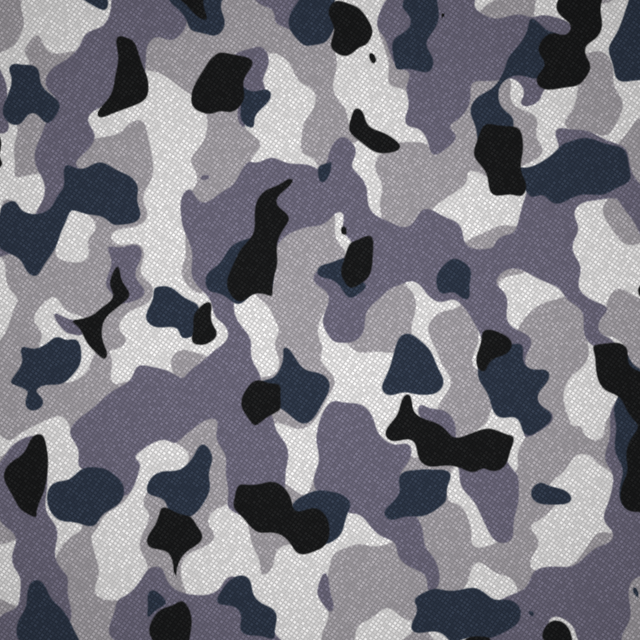
Reproduce this texture procedurally as a WebGL 2 fragment shader.

```glsl
#version 300 es
precision highp float;
// Urban camouflage cloth: layered lobed patches in greys, violet, navy and black on a fine weave.

#define WAVES 16            // plane waves summed per field
#define STRETCH vec2(1.16, 0.86) // patches are taller than wide
#define RIPPLE_SIZE 0.085   // wavelength of the lobes along the outlines
#define RIPPLE_DEPTH 0.008  // how far the lobes push the outlines
#define EDGE 0.0020         // half width of the soft patch border
#define THREADS 170.0       // stitches across the canvas height
#define WEAVE_CONTRAST 0.17
#define VIGNETTE 0.36

uniform vec2 u_resolution;
out vec4 fragColor;

const float PI = 3.14159;
const float TAU = 6.28318;

const vec3 LIGHT  = vec3(0.82, 0.815, 0.815);
const vec3 GREY   = vec3(0.595, 0.58, 0.60);
const vec3 VIOLET = vec3(0.395, 0.38, 0.45);
const vec3 NAVY   = vec3(0.165, 0.20, 0.26);
const vec3 BLACK  = vec3(0.095, 0.097, 0.10);

// Integer hash to 0..1
float hash(uint n) {
    n = n * 747796405u + 2891336453u;
    n = ((n >> ((n >> 28u) + 4u)) ^ n) * 277803737u;
    n = (n >> 22u) ^ n;
    return float(n >> 8u) / 16777216.0;
}

// Random field of unit variance with features about one unit apart
float waveField(vec2 p, uint seed) {
    float sum = 0.0;
    for (int i = 0; i < WAVES; i++) {
        uint id = (seed * 64u + uint(i)) * 3u;
        float angle = (float(i) + hash(id)) * PI / float(WAVES);
        float frequency = TAU * mix(0.55, 1.45, hash(id + 1u));
        float phase = TAU * hash(id + 2u);
        sum += cos(frequency * dot(p, vec2(cos(angle), sin(angle))) + phase);
    }
    return sum * sqrt(2.0 / float(WAVES));
}

// Coverage of one ink: the field above a cut, with an edge of even width
float patches(vec2 p, uint seed, float size, float cut) {
    float field = waveField(p * STRETCH / size, seed) - cut;
    float slope = length(vec2(dFdx(field), dFdy(field))) * u_resolution.y;
    float dist = field / max(slope, 0.001);
    float soft = max(EDGE, 0.8 / u_resolution.y);
    return smoothstep(-soft, soft, dist);
}

// Raised stitches of uneven brightness, centred on zero
float weave(vec2 p) {
    vec2 t = mat2(0.82, 0.57, -0.57, 0.82) * p * THREADS;
    ivec2 cell = ivec2(floor(t));
    vec2 bump = sin(PI * fract(t));
    float tone = 0.5 + hash(uint(cell.x + 2048) + uint(cell.y + 2048) * 8192u);
    float visible = smoothstep(1.0, 2.5, u_resolution.y / THREADS);
    return (bump.x * bump.y * tone - 0.405) * visible;
}

void main() {
    vec2 p = gl_FragCoord.xy / u_resolution.y;
    vec2 centred = gl_FragCoord.xy / u_resolution - 0.5;

    // Lobed outlines
    vec2 ripple = vec2(waveField(p / RIPPLE_SIZE, 11u), waveField(p / RIPPLE_SIZE, 12u));
    vec2 q = p + RIPPLE_DEPTH * ripple;

    // Inks, printed from light to dark
    vec3 color = LIGHT;
    color = mix(color, GREY,   patches(q, 21u, 0.20, -0.08));
    color = mix(color, VIOLET, patches(q, 32u, 0.21, 0.37));
    color = mix(color, NAVY,   patches(q, 43u, 0.19, 0.93));
    color = mix(color, BLACK,  patches(q, 54u, 0.18, 1.31));

    // Cloth texture and soft light from the middle
    float stitch = weave(p);
    color = color * (1.0 + WEAVE_CONTRAST * stitch) + 0.03 * stitch;
    color *= 1.05 - VIGNETTE * dot(centred, centred);

    fragColor = vec4(clamp(color, 0.0, 1.0), 1.0);
}
```
